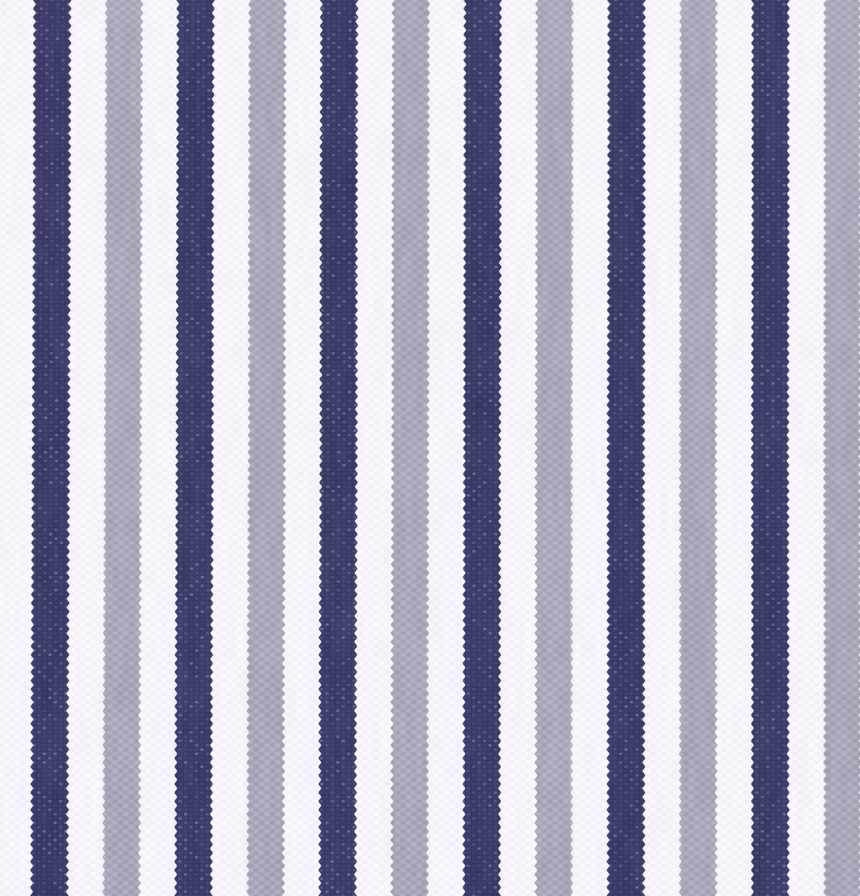
Reproduce this texture procedurally as a Shadertoy shader.

```glsl
// Woven cotton ticking: alternating navy and grey vertical stripes on white.

const float PI = 3.14159265;
const float PERIOD = 0.1677;       // navy to navy, in canvas widths
const float FIRST_NAVY = 0.0569;   // centre of the first navy stripe
const float HALF_WIDTH = 0.0208;   // half of a stripe
const vec2 THREADS = vec2(158.0, 104.0);

const vec3 WHITE = vec3(0.965, 0.953, 0.985);
const vec3 GREY = vec3(0.675, 0.658, 0.725);
const vec3 NAVY = vec3(0.228, 0.230, 0.400);
const vec3 NAVY_FLECK = vec3(0.43, 0.44, 0.61);

float hash(vec2 p) {
    return fract(sin(dot(p, vec2(127.1, 311.7))) * 43758.5453);
}

float valueNoise(vec2 p) {
    vec2 i = floor(p);
    vec2 f = fract(p);
    f = f * f * (3.0 - 2.0 * f);
    float low = mix(hash(i), hash(i + vec2(1.0, 0.0)), f.x);
    float high = mix(hash(i + vec2(0.0, 1.0)), hash(i + vec2(1.0, 1.0)), f.x);
    return mix(low, high, f.y);
}

// Coverage of evenly repeated stripes, the first one centred at offset.
float stripes(float x, float offset, float halfWidth, float soft) {
    float d = abs(fract((x - offset) / PERIOD + 0.5) - 0.5) * PERIOD;
    return 1.0 - smoothstep(halfWidth - soft, halfWidth + soft, d);
}

// Staggered thread bumps: 1 on a raised thread, -1 in a gap.
float weave(vec2 q) {
    return cos(PI * q.x) * cos(2.0 * PI * q.y);
}

// Random value shared by one gap of the weave.
float gapRandom(vec2 q) {
    float column = floor(q.x + 0.5);
    float row = floor(q.y + 0.5 * mod(column, 2.0));
    return hash(vec2(column, row));
}

void mainImage(out vec4 fragColor, in vec2 fragCoord) {
    vec2 uv = fragCoord / iResolution.xy;

    // The cloth leans slightly towards its left side
    float x = uv.x - 0.004 * uv.y * (1.0 - uv.x);
    x += 0.0012 * (valueNoise(vec2(uv.x * 3.0, uv.y * 4.0)) - 0.5);
    vec2 q = vec2(x, uv.y) * THREADS;

    // Stripe masks with scalloped edges
    float scallop = 0.0014 * cos(2.0 * PI * q.y);
    float soft = max(0.0011, 0.75 / iResolution.x);
    float navy = stripes(x, FIRST_NAVY, HALF_WIDTH + scallop, soft);
    float grey = stripes(x, FIRST_NAVY + 0.5 * PERIOD, HALF_WIDTH - scallop, soft);

    // Thread relief, random gaps and uneven yarn
    float bump = weave(q);
    float gap = smoothstep(0.15, 0.95, -bump);
    float random = gapRandom(q);
    float yarn = valueNoise(q * vec2(1.0, 0.35)) - 0.5;
    float cloud = valueNoise(uv * vec2(9.0, 6.0)) - 0.5;

    // Shade each yarn colour
    vec3 whiteYarn = WHITE + 0.018 * bump + 0.018 * yarn;
    vec3 greyYarn = GREY + 0.042 * bump + 0.035 * yarn + 0.015 * cloud;
    vec3 navyYarn = NAVY + 0.022 * bump + 0.035 * yarn + 0.015 * cloud;
    float fleck = gap * (0.25 + 0.75 * random * random);
    navyYarn = mix(navyYarn, NAVY_FLECK, fleck);

    vec3 color = mix(whiteYarn, greyYarn, grey);
    color = mix(color, navyYarn, navy);
    fragColor = vec4(clamp(color, 0.0, 1.0), 1.0);
}
```
